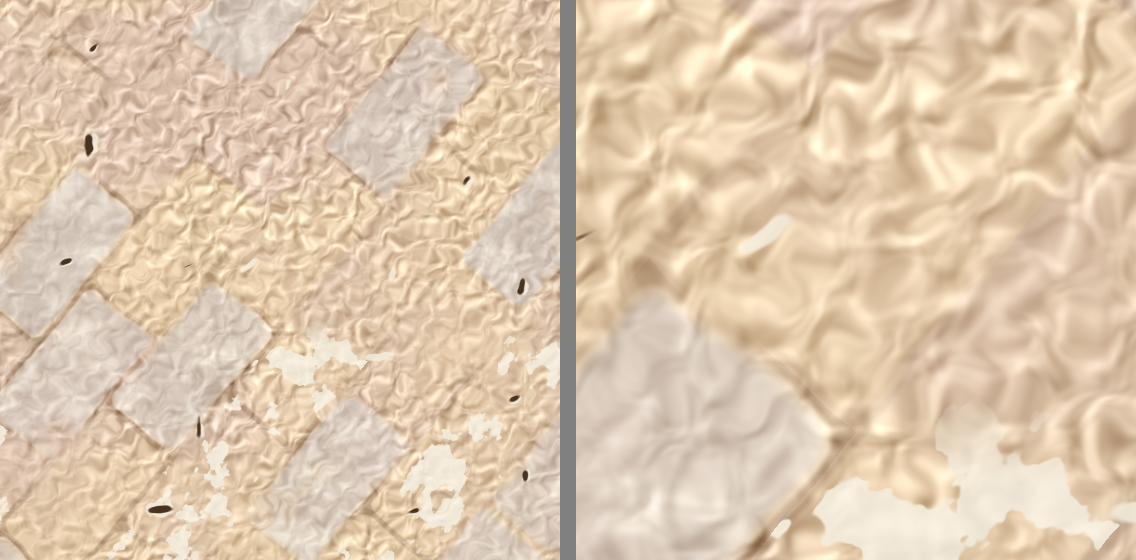
Left: the whole. Right: its middle third, enlarged.
Give the GLSL for this texture, as a WebGL 1 fragment shader.

```glsl
precision highp float;
uniform vec2 u_resolution;

const vec2 ACROSS = vec2(0.77, -0.64);
const vec2 ALONG = vec2(0.64, 0.77);
const vec2 BRICK = vec2(0.159, 0.297);
const vec2 BOND_ORIGIN = vec2(2.23, -2.137);
const float CORNER = 0.022;
const float JOINT_WIDTH = 0.0045;
const float WOBBLE = 0.014;
const float GRAIN_SCALE = 72.0;
const float GRAIN_DEPTH = 0.34;
const float PLASTER_TOP = 0.45;
const float CHIP_CELLS = 5.0;
const float CHIP_CHANCE = 0.6;

const vec3 SAND = vec3(0.90, 0.80, 0.665);
const vec3 ROSE = vec3(0.865, 0.765, 0.685);
const vec3 PALE = vec3(0.825, 0.77, 0.725);
const vec3 PALE_WORN = vec3(0.90, 0.86, 0.81);
const vec3 PLASTER = vec3(0.96, 0.93, 0.87);
const vec3 JOINT = vec3(0.60, 0.48, 0.38);
const vec3 CHIP_DARK = vec3(0.28, 0.20, 0.12);

float hash(vec2 p) {
  vec3 q = fract(vec3(p.xyx) * 0.1031);
  q += dot(q, q.yzx + 33.33);
  return fract((q.x + q.y) * q.z);
}

float noise(vec2 p) {
  vec2 i = floor(p), f = fract(p);
  f = f * f * (3.0 - 2.0 * f);
  return mix(mix(hash(i), hash(i + vec2(1.0, 0.0)), f.x),
             mix(hash(i + vec2(0.0, 1.0)), hash(i + 1.0), f.x), f.y);
}

float fbm(vec2 p) {
  float sum = 0.0, amp = 0.533;
  for (int i = 0; i < 4; i++) {
    sum += amp * noise(p);
    p = mat2(1.6, 1.2, -1.2, 1.6) * p + 7.3;
    amp *= 0.5;
  }
  return sum;
}

float roundBox(vec2 p, vec2 halfSize, float radius) {
  vec2 q = abs(p) - halfSize + radius;
  return length(max(q, 0.0)) + min(max(q.x, q.y), 0.0) - radius;
}

float ellipse(vec2 p, vec2 radii) {
  return (length(p / radii) - 1.0) * radii.y;
}

// Embossed, curly surface grain centred on zero
float grain(vec2 uv) {
  vec2 p = uv * GRAIN_SCALE;
  p += 1.6 * vec2(noise(p * 0.6 + 11.0), noise(p * 0.6 + 47.0));
  float relief = noise(p) - noise(p + vec2(0.45, -0.5));
  float fine = noise(p * 2.1 + 5.0) - noise(p * 2.1 + vec2(5.5, 4.5));
  return relief + 0.35 * fine;
}

// Scattered chips: x is the dark body, y its light rim
vec2 chips(vec2 uv, float soft) {
  vec2 cover = vec2(0.0);
  vec2 home = floor(uv * CHIP_CELLS);
  float ragged = (noise(uv * 90.0) - 0.5) * 0.007;
  for (int j = -1; j <= 1; j++) {
    for (int i = -1; i <= 1; i++) {
      vec2 cell = home + vec2(float(i), float(j));
      vec2 centre = cell + 0.15 + 0.7 * vec2(hash(cell + 3.1), hash(cell + 17.7));
      float size = hash(cell + 29.3);
      float angle = 0.9 + 1.6 * (hash(cell + 41.9) - 0.5);
      vec2 axis = vec2(cos(angle), sin(angle));
      vec2 p = uv - centre / CHIP_CELLS;
      p = vec2(dot(p, axis), dot(p, vec2(axis.y, -axis.x)));
      vec2 radii = mix(0.008, 0.03, size * size) * vec2(1.0, mix(0.2, 0.5, hash(cell + 53.0)));
      float present = step(hash(cell + 67.0), CHIP_CHANCE);
      float darkOn = step(0.25, hash(cell + 71.0));
      float body = ellipse(p, radii) + ragged * 0.6;
      float rim = ellipse(p - vec2(0.1, 1.1) * radii.y, radii) + ragged;
      cover = max(cover, present * vec2(darkOn, 0.85) *
                  (1.0 - smoothstep(-soft, soft, vec2(body, rim))));
    }
  }
  return cover;
}

void main() {
  float side = min(u_resolution.x, u_resolution.y);
  vec2 uv = gl_FragCoord.xy / side;
  float soft = max(0.0015, 0.75 / side);

  // Diagonal running bond
  vec2 warped = uv + WOBBLE * (vec2(fbm(uv * 13.0), fbm(uv * 13.0 + 31.0)) - 0.5);
  vec2 bond = vec2(dot(warped, ACROSS), dot(warped, ALONG)) / BRICK + BOND_ORIGIN;
  float column = floor(bond.x);
  float oddColumn = mod(column, 2.0);
  bond.y -= 0.5 * oddColumn;
  float row = floor(bond.y);
  vec2 id = vec2(column, row);
  vec2 local = (fract(bond) - 0.5) * BRICK;
  float edge = roundBox(local, 0.5 * BRICK - 0.003, CORNER);

  // Pale bricks in alternate courses, with a few extra
  float paleBrick = (1.0 - oddColumn) * mod(row, 2.0);
  paleBrick = max(paleBrick, 1.0 - step(1.0, mod(2.0 * column - 5.0 * row - 11.5, 35.0)));
  float wear = fbm(uv * 9.0 + 19.0);
  float pale = paleBrick * (1.0 - smoothstep(-0.012, 0.002, edge));
  pale *= mix(0.65, 1.0, hash(id + 5.0)) * smoothstep(0.22, 0.5, wear + 0.08);

  // Brick colour
  float tint = fbm(uv * 3.5 + 2.0) + 0.3 * (hash(id + 13.0) - 0.5);
  vec3 color = mix(ROSE, SAND, smoothstep(0.3, 0.7, tint));
  vec3 paleColor = mix(PALE, PALE_WORN, smoothstep(0.45, 0.75, fbm(uv * 22.0)));
  color = mix(color, paleColor, pale);
  color += 0.07 * (fbm(uv * 17.0 + 61.0) - 0.5);

  // Broken joints
  float joint = smoothstep(-JOINT_WIDTH, 0.001, edge);
  float gap = smoothstep(0.4, 0.65, fbm(uv * 11.0 + 83.0));
  color = mix(color, JOINT, joint * mix(0.08, 0.6, gap) * mix(0.7, 1.0, paleBrick));

  // Surface grain
  float roughness = mix(0.5, 1.1, noise(uv * 8.0 + 37.0)) * (1.0 - 0.55 * pale);
  color += GRAIN_DEPTH * roughness * grain(uv) * vec3(0.85, 0.95, 1.0);

  // Flaking plaster on the lower odd columns
  float spread = 1.0 - length(local / vec2(0.055, 0.14));
  float flake = fbm(vec2(dot(uv, ACROSS), dot(uv, ALONG)) * vec2(34.0, 25.0));
  flake += 0.22 * spread + 0.08 * (hash(id + 97.0) - 0.5);
  float region = oddColumn * (1.0 - paleBrick)
               * (1.0 - smoothstep(PLASTER_TOP - 0.08, PLASTER_TOP, uv.y));
  float plaster = region * smoothstep(0.62, 0.67, flake);
  color = mix(color, PLASTER + 0.06 * grain(uv + 0.37), 0.9 * plaster);

  // Chips
  vec2 chip = chips(uv, soft);
  color = mix(color, PLASTER, chip.y);
  color = mix(color, CHIP_DARK, chip.x);

  gl_FragColor = vec4(clamp(color, 0.0, 1.0), 1.0);
}
```
